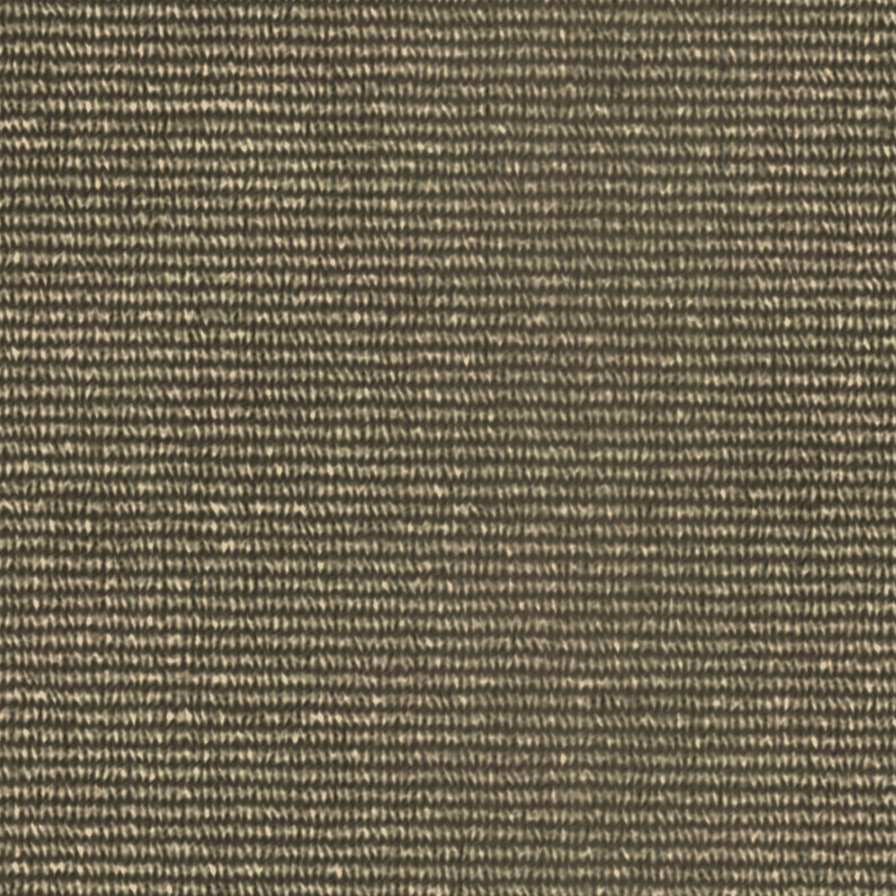
This texture is drawn by a Shadertoy shader. Its source:

```glsl
// Ribbed woven cloth: 47 thin rows of about 100 small upright stitches.
// Each row is a soft ridge with a zigzag edge, cut into loops by a cosine;
// gradient noise leans the loops both ways and varies brightness and colour.

float hash(vec2 p) {
    vec3 q = fract(vec3(p.xyx) * 0.1031);
    q += dot(q, q.yzx + 33.33);
    return fract((q.x + q.y) * q.z);
}

vec2 gradient(vec2 cell) {
    float angle = 6.2832 * hash(cell);
    return vec2(cos(angle), sin(angle));
}

// Gradient noise, roughly -0.7 to 0.7
float noise(vec2 p) {
    vec2 i = floor(p), f = p - i;
    vec2 w = f * f * f * (f * (f * 6.0 - 15.0) + 10.0);
    vec2 e = vec2(1.0, 0.0);
    float low = mix(dot(gradient(i), f),
                    dot(gradient(i + e), f - e), w.x);
    float high = mix(dot(gradient(i + e.yx), f - e.yx),
                     dot(gradient(i + 1.0), f - 1.0), w.x);
    return mix(low, high, w.y);
}

void mainImage(out vec4 fragColor, in vec2 fragCoord) {
    vec2 uv = fragCoord / iResolution.xy;

    // Weave coordinates: rows sag a little to the right and wander slightly
    vec2 weave = vec2(uv.x * 100.0, (uv.y + 0.009 * uv.x) * 47.0);
    weave.x += 0.4 * noise(weave * vec2(0.21, 0.35) + 40.0);
    weave.y += 0.12 * noise(weave * vec2(0.13, 0.4))
             + 0.14 * noise(weave * vec2(0.8, 0.9) + 17.0);
    float row = floor(weave.y);
    float across = fract(weave.y) - 0.5;

    // Loops lean either way by a random amount, so the grain stays upright
    float lean = 1.5 * noise(vec2(weave.x * 0.45, row * 1.7 + 0.4)) - 0.1;
    float along = weave.x + 0.2 * hash(vec2(row, 7.0)) + lean * across;
    float loopWave = cos(6.2832 * along);
    float zigzag = 0.09 * sin(6.2832 * along + 0.6);
    float ridge = 1.0 - smoothstep(0.05, 0.45, abs(across + zigzag));

    // Yarn variation: single stitches, fine fibres, and long faint streaks
    float stitch = noise(weave * vec2(0.85, 0.9) + 63.0);
    float fibre = noise(weave * vec2(1.7, 3.1) + 91.0);
    float streak = noise(uv * vec2(34.0, 3.0) + 5.0)
                 + noise(uv * vec2(5.0, 47.0) + 29.0);

    // Contrast fades in a broad band right of the middle
    float contrast = 1.0 - 0.24 * exp(-18.0 * pow(uv.x - 0.66, 2.0));
    float light = ridge * (0.62 + 0.27 * loopWave + 0.40 * stitch
                           + 0.48 * fibre + 0.10 * streak);
    light += 0.06 + 0.065 * loopWave + 0.13 * fibre + 0.04 * streak;
    light = mix(0.34, light, contrast) + 0.035 * noise(uv * 3.0 + 11.0);

    // Sparse pale glints on the crowns of the loops
    light += 0.25 * ridge * smoothstep(0.25, 0.55, stitch + 0.4 * fibre);

    // Dark olive gaps to pale straw yarn, drifting between green and brown
    vec3 color = mix(vec3(0.235, 0.215, 0.165), vec3(0.76, 0.70, 0.575),
                     clamp(light, -0.03, 1.2));
    float tint = noise(uv * vec2(6.0, 9.0) + 3.0) + 0.5 * stitch;
    color *= 1.0 + tint * vec3(0.025, -0.015, 0.015);
    fragColor = vec4(color, 1.0);
}
```
